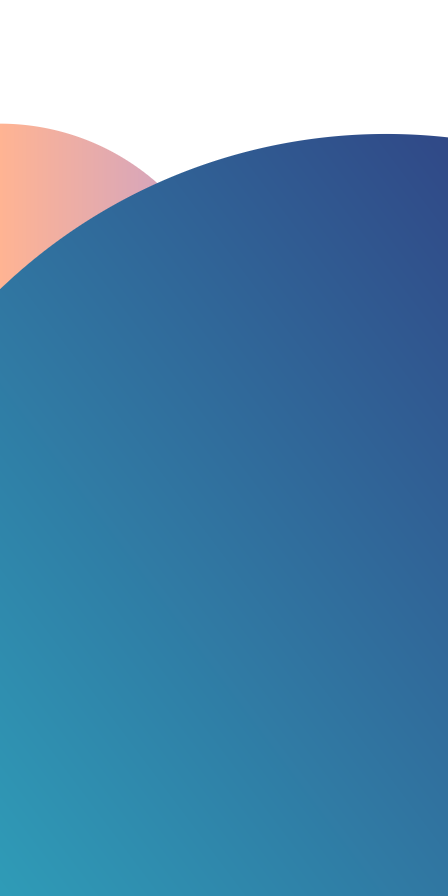
Give the GLSL for this background, as a Shadertoy shader.

```glsl
// Two overlapping gradient discs, a large blue one over a small peach one, on white.

// Lengths are in canvas widths, measured from the lower left corner.
#define BLUE_CENTER vec2(0.862, 0.456)
#define BLUE_RADIUS 1.245
#define PEACH_CENTER vec2(0.0, 1.193)
#define PEACH_RADIUS 0.531
#define BLUE_AXIS vec2(0.8, 0.6)
#define BLUE_SPAN 1.814
#define PEACH_SPAN 0.352
#define TEAL vec3(0.184, 0.610, 0.718)
#define NAVY vec3(0.190, 0.285, 0.530)
#define PEACH vec3(1.000, 0.705, 0.575)
#define MAUVE vec3(0.845, 0.650, 0.730)

// Coverage of a disc with an edge one pixel wide
float discMask(vec2 p, vec2 center, float radius, float pixel) {
    float dist = length(p - center) - radius;
    return clamp(0.5 - dist / pixel, 0.0, 1.0);
}

void mainImage(out vec4 fragColor, in vec2 fragCoord) {
    float pixel = 1.0 / iResolution.x;
    vec2 p = fragCoord * pixel;

    // White ground
    vec3 color = vec3(1.0);

    // Small disc with a horizontal gradient
    vec3 peachFill = mix(PEACH, MAUVE, clamp(p.x / PEACH_SPAN, 0.0, 1.0));
    color = mix(color, peachFill, discMask(p, PEACH_CENTER, PEACH_RADIUS, pixel));

    // Large disc with a diagonal gradient
    float along = clamp(dot(p, BLUE_AXIS) / BLUE_SPAN, 0.0, 1.0);
    vec3 blueFill = mix(TEAL, NAVY, along);
    color = mix(color, blueFill, discMask(p, BLUE_CENTER, BLUE_RADIUS, pixel));

    fragColor = vec4(color, 1.0);
}
```
